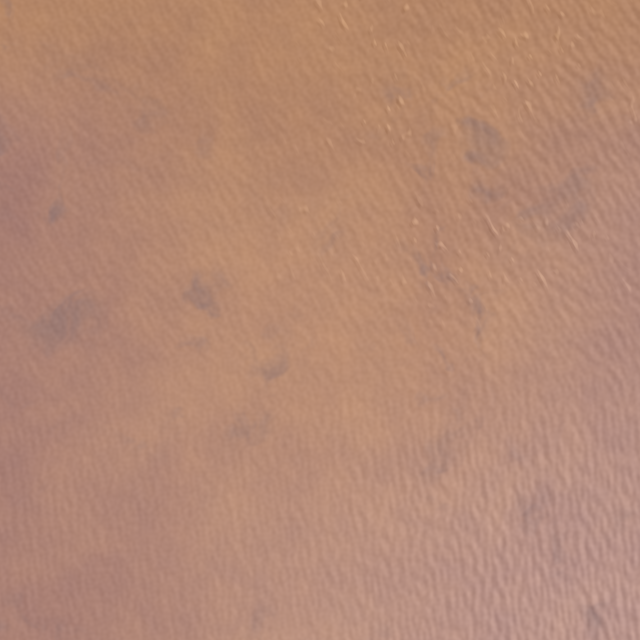
Reproduce this texture procedurally as a WebGL 2 fragment shader.

```glsl
#version 300 es
precision highp float;
// Soft, worn tan hide: broad warm and mauve gradients carry cloudy mottling,
// sparse greyish stains made from warped gradient noise, and a fine embossed
// grain that runs diagonally at the top and almost upright lower down.

uniform vec2 u_resolution;
out vec4 fragColor;

vec2 gradientAt(vec2 cell) {
    uvec2 q = uvec2(ivec2(cell) + 4096);
    uint h = q.x * 73857u ^ q.y * 19349u;
    h = (h ^ (h >> 13)) * 1664525u;
    h = (h ^ (h >> 16)) * 22695477u;
    float angle = float(h >> 16) / 65536.0 * 6.28318;
    return vec2(cos(angle), sin(angle));
}

float gradientNoise(vec2 p) {
    vec2 i = floor(p), f = p - i;
    vec2 u = f * f * f * (f * (f * 6.0 - 15.0) + 10.0);
    float a = dot(gradientAt(i), f);
    float b = dot(gradientAt(i + vec2(1, 0)), f - vec2(1, 0));
    float c = dot(gradientAt(i + vec2(0, 1)), f - vec2(0, 1));
    float d = dot(gradientAt(i + vec2(1, 1)), f - vec2(1, 1));
    return mix(mix(a, b, u.x), mix(c, d, u.x), u.y);
}

float fbm(vec2 p) {
    float sum = 0.0, amplitude = 0.6;
    for (int octave = 0; octave < 4; octave++) {
        sum += amplitude * gradientNoise(p);
        p = mat2(1.6, 1.2, -1.2, 1.6) * p + 7.3;
        amplitude *= 0.5;
    }
    return sum;
}

vec2 rotate(vec2 p, float angle) {
    float c = cos(angle), s = sin(angle);
    return vec2(c * p.x - s * p.y, s * p.x + c * p.y);
}

// Short ridges along y, lit from one side.
float embossedGrain(vec2 p, vec2 frequency) {
    vec2 q = p * frequency;
    return gradientNoise(q) - gradientNoise(q + vec2(0.55, 0.15));
}

// Sparse isolated strokes along y.
float flecks(vec2 p) {
    return smoothstep(0.28, 0.6, gradientNoise(p * vec2(100.0, 40.0) + 31.0));
}

void main() {
    vec2 uv = gl_FragCoord.xy / u_resolution;
    vec2 p = gl_FragCoord.xy / u_resolution.y;

    // Broad light and hue changes
    vec3 color = mix(vec3(0.72, 0.555, 0.48), vec3(0.705, 0.525, 0.405), smoothstep(0.1, 1.0, uv.y));
    float leftSide = smoothstep(0.45, 0.0, uv.x) * smoothstep(1.0, 0.75, uv.y);
    float rightSide = smoothstep(0.6, 1.05, uv.x) * smoothstep(1.05, 0.6, uv.y);
    color = mix(color, vec3(0.655, 0.49, 0.45), leftSide * 0.8);
    color = mix(color, vec3(0.68, 0.53, 0.5), rightSide * 0.8);
    vec2 fromGlow = (uv - vec2(0.57, 0.45)) / vec2(0.3, 0.26);
    color = mix(color, vec3(0.74, 0.56, 0.45), 0.7 * exp(-dot(fromGlow, fromGlow)));
    float sheen = smoothstep(0.75, 0.0, length((uv - vec2(0.95, 0.0)) * vec2(1.0, 1.3)));
    color = mix(color, vec3(0.745, 0.6, 0.565), sheen * 0.7);

    // Cloudy mottling, warm against mauve
    vec2 warp = vec2(fbm(p * 6.0 + 3.0), fbm(p * 6.0 + 19.0));
    float clouds = fbm(p * 5.0 + warp * 0.8 + 11.0);
    color += clouds * vec3(0.05, 0.045, 0.012);
    color += fbm(p * 16.0 + 40.0) * vec3(0.035, 0.025, 0.005);

    // Grey stains, gathered in patches and denser at the left
    float patches = smoothstep(0.0, 0.35, fbm(p * 3.5 + 57.0) + 0.2 * leftSide + 0.04);
    float stain = smoothstep(0.04, 0.42, fbm(p * 11.0 + warp * 1.2 + 83.0));
    color = mix(color, vec3(0.54, 0.445, 0.445), stain * patches * 0.65);

    // Grain: diagonal above, near upright below, strongest at the right
    vec2 diagonal = rotate(p, -0.5), upright = rotate(p, -0.12);
    float lower = smoothstep(0.55, 0.25, uv.y);
    float grain = mix(embossedGrain(diagonal, vec2(95.0, 42.0)),
                      embossedGrain(upright, vec2(105.0, 42.0)), lower);
    float relief = 0.025 + 0.025 * smoothstep(0.4, 0.9, uv.x) + 0.03 * sheen;
    color += grain * relief * vec3(1.0, 0.96, 0.9);
    color += gradientNoise(p * 140.0 + 5.0) * 0.022;

    // Pale flecks with a darker edge across the upper right
    float fleckArea = smoothstep(0.3, 0.65, uv.x) * smoothstep(0.4, 0.65, uv.y);
    fleckArea *= smoothstep(-0.2, 0.3, fbm(p * 6.0 + 71.0));
    float pale = flecks(diagonal), shade = flecks(diagonal + vec2(0.006, 0.002));
    color += fleckArea * (pale * vec3(0.12, 0.12, 0.1) - shade * 0.06);

    fragColor = vec4(clamp(color, 0.0, 1.0), 1.0);
}
```
